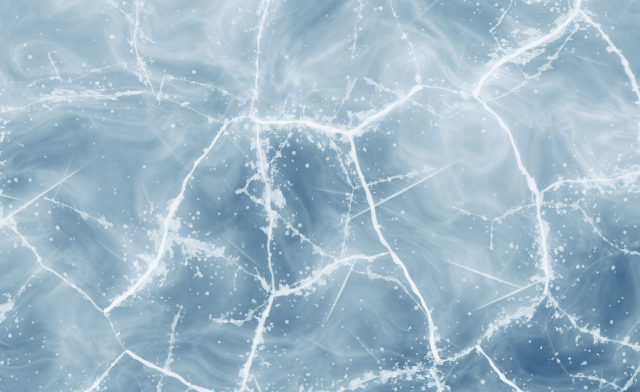
Reproduce this texture procedurally as a WebGL 2 fragment shader.

```glsl
#version 300 es
precision highp float;
// Cracked blue ice: cloudy gradient noise forms the body, warped Voronoi
// borders form the fractures, and thresholded fine noise breaks their
// frosty halos into crumbs. Tapered slivers and specks lie in between.
uniform vec2 u_resolution;
out vec4 fragColor;

vec2 hash2(vec2 p) {
    vec3 h = fract(p.xyx * vec3(0.1031, 0.1030, 0.0973));
    h += dot(h, h.yzx + 33.33);
    return fract((h.xx + h.yz) * h.zy);
}

float cornerSlope(vec2 cell, vec2 offset) {
    float a = 6.2832 * hash2(cell + 57.0).x;
    return dot(vec2(cos(a), sin(a)), offset);
}

float gradientNoise(vec2 p) {
    vec2 i = floor(p), f = p - i;
    vec2 u = f * f * f * (f * (f * 6.0 - 15.0) + 10.0);
    vec2 e = vec2(1.0, 0.0);
    return mix(mix(cornerSlope(i, f), cornerSlope(i + e, f - e), u.x),
               mix(cornerSlope(i + e.yx, f - e.yx), cornerSlope(i + 1.0, f - 1.0), u.x), u.y);
}

float fbm(vec2 p, int octaves) {
    float sum = 0.0, amp = 0.6;
    for (int i = 0; i < octaves; i++) {
        sum += amp * gradientNoise(p);
        p = mat2(1.6, 1.2, -1.2, 1.6) * p + 11.3;
        amp *= 0.55;
    }
    return sum;
}

// x: distance to the nearest cell border, y: random value of that border
vec2 crackBorder(vec2 p) {
    vec2 base = floor(p), f = p - base, nearCell = vec2(0.0), nearPoint = vec2(0.0);
    float best = 9.0;
    for (int k = 0; k < 9; k++) {
        vec2 c = vec2(k % 3 - 1, k / 3 - 1);
        vec2 r = c + hash2(base + c) - f;
        if (dot(r, r) < best) { best = dot(r, r); nearCell = c; nearPoint = r; }
    }
    vec2 result = vec2(9.0, 0.0);
    for (int k = 0; k < 25; k++) {
        vec2 c = nearCell + vec2(k % 5 - 2, k / 5 - 2);
        vec2 r = c + hash2(base + c) - f, gap = r - nearPoint;
        if (dot(gap, gap) < 0.0001) continue;
        float d = dot(0.5 * (nearPoint + r), normalize(gap));
        if (d < result.x) result = vec2(d, hash2(2.0 * base + c + nearCell + 31.0).x);
    }
    return result;
}

// Straight tapered splinters, one per grid cell, each with a soft feather
float slivers(vec2 p, float scale, float px) {
    vec2 base = floor(p * scale);
    float light = 0.0;
    for (int k = 0; k < 9; k++) {
        vec2 c = base + vec2(k % 3 - 1, k / 3 - 1);
        vec2 r = hash2(c + 83.0), s = hash2(c + 141.0);
        float a = (s.x < 0.65 ? -0.7 : 0.9) + 1.1 * (r.x - 0.5);
        vec2 q = mat2(cos(a), -sin(a), sin(a), cos(a)) * (p - (c + r) / scale);
        float taper = 1.0 - abs(q.x) * scale / (0.2 + 0.5 * s.y);
        float w = 0.0035 * max(taper, 0.0);
        float line = 1.0 - smoothstep(w - px, w + px, abs(q.y));
        float feather = 0.35 * exp(-abs(q.y) * 90.0) * step(0.0, q.y);
        light = max(light, max(line, feather) * smoothstep(0.0, 0.4, taper) * step(0.45, r.y));
    }
    return light;
}

// Loose round grains whose number follows the given density
float specks(vec2 p, float scale, float density, float px) {
    vec2 cell = floor(p * scale), r = hash2(cell + 19.0), s = hash2(cell + 211.0);
    float radius = (0.1 + 0.2 * s.x) / scale;
    float d = length(p - (cell + 0.3 + 0.4 * r) / scale);
    return (1.0 - smoothstep(radius - px, radius + px, d)) * step(s.y, density);
}

vec3 iceColor(float t) {
    vec3 deep = vec3(0.20, 0.36, 0.50), mid = vec3(0.59, 0.71, 0.78), snow = vec3(0.97, 0.985, 0.99);
    return t < 0.5 ? mix(deep, mid, t * 2.0) : mix(mid, snow, t * 2.0 - 1.0);
}

void main() {
    float px = 1.0 / u_resolution.y;
    vec2 p = gl_FragCoord.xy * px;
    vec2 drift = vec2(fbm(p * 1.7 + 3.0, 3), fbm(p * 1.7 + 27.0, 3));
    vec2 jag = vec2(gradientNoise(p * 26.0), gradientNoise(p * 26.0 + 40.0));

    // Cloudy body, paler toward the top, with veils and deep patches
    float t = 0.46 + 0.22 * (p.y - 0.5) + 0.55 * fbm(p * 2.3 + drift, 6);
    float veil = 1.0 - abs(fbm(p * vec2(3.2, 4.6) + 2.5 * drift + 8.0, 5)) * 2.2;
    t += 0.16 * pow(max(veil, 0.0), 3.0) - 0.07;
    t -= 0.24 * smoothstep(0.05, 0.45, gradientNoise(p * 2.6 + 15.0)) * (1.15 - p.y);
    t += 0.05 * fbm(p * 35.0, 3);

    // Main fractures: wide frost, broken crumbs, bright core
    vec2 crack = crackBorder((p + 0.16 * drift + 0.006 * jag) * 2.7 + 4.0);
    float d = crack.x / 2.7;
    float frost = smoothstep(-0.35, 0.4, gradientNoise(p * 3.4 + 61.0));
    float halo = exp(-d / (0.018 + 0.03 * frost));
    float grain = fbm(p * 42.0 + 6.0 * drift, 4);
    float crumbs = smoothstep(-0.02, 0.22, grain + halo * (0.45 + 0.4 * frost) - 0.46);
    t += halo * (0.08 + 0.14 * frost);
    t = mix(t, 0.84 + 0.3 * grain, 0.72 * crumbs);
    float w = 0.0055 * smoothstep(0.1, 0.9, crack.y) * (0.75 + jag.x) + 0.0008;
    float core = 1.0 - smoothstep(w - px, w + px, d);
    t = mix(t, 0.97, core * (0.45 + 0.5 * crack.y));

    // Finer, partly hidden fractures
    vec2 fine = crackBorder(mat2(0.8, 0.6, -0.6, 0.8) * (p + 0.12 * drift.yx + 0.004 * jag) * 4.1 + 20.0);
    float d2 = fine.x / 4.1, shown = smoothstep(0.45, 0.75, fine.y);
    float dust = exp(-d2 * 75.0) * shown;
    t = mix(t, 0.85, 0.6 * smoothstep(0.0, 0.25, grain + 0.7 * dust - 0.42));
    t = mix(t, 0.9, 0.55 * shown * (1.0 - smoothstep(0.0012 - px, 0.0012 + px, d2)));

    // Splinters and loose grains
    t = mix(t, 0.95, 0.7 * slivers(p + 0.01 * drift, 3.1, px));
    t = mix(t, 0.8, 0.3 * slivers(p + 7.3, 6.0, px));
    float density = 0.02 + 0.4 * halo * frost + 0.25 * dust;
    t = mix(t, 0.92, 0.7 * specks(p + 0.004 * jag, 58.0, density, px));
    t = mix(t, 0.88, 0.6 * specks(p + 0.003 * jag.yx + 3.7, 95.0, density, px));

    fragColor = vec4(iceColor(clamp(t, 0.0, 1.0)), 1.0);
}
```
